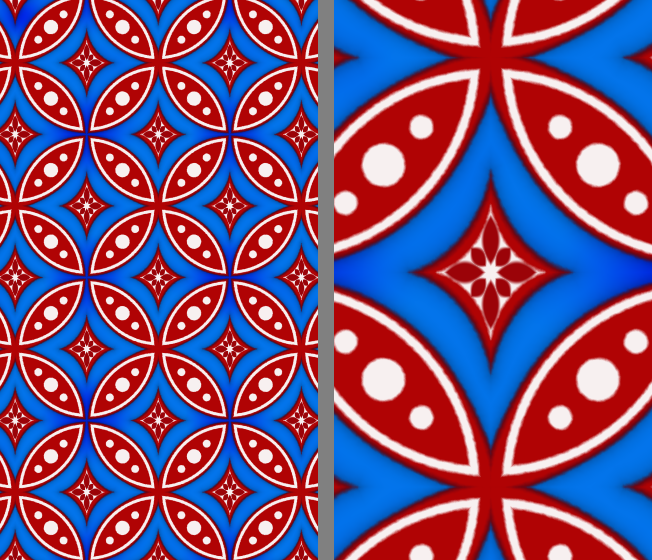
Left: the whole. Right: its middle third, enlarged.
This pattern is drawn by a Shadertoy shader. Its source:

```glsl
const float PERIOD = 0.4500;                 // repeat size, in canvas widths
const vec2  ORIGIN = vec2(0.4977, 0.2135);   // a red junction
const vec2  STAR_HALF = vec2(0.378, 0.470);  // star reach, in half periods
const float INNER_STAR = 0.66;
const float LEAF_INSET = 0.018;
const float BAND_OUTER = 0.052;
const float BAND_INNER = 0.094;
const float BIG_DOT = 0.100;
const float SMALL_DOT = 0.055;
const float DOT_STEP = 0.250;
const float SOFTNESS = 0.010;
const float ROUGHNESS = 0.0035;

const vec3 RED = vec3(0.69, 0.01, 0.015);
const vec3 DARK_RED = vec3(0.36, 0.02, 0.08);
const vec3 WHITE = vec3(0.97, 0.94, 0.94);
const vec3 LIGHT_BLUE = vec3(0.01, 0.46, 0.93);
const vec3 DEEP_BLUE = vec3(0.00, 0.14, 0.92);

float layeredSines(vec2 p) {
    float sum = 0.0, gain = 0.5;
    for (int i = 0; i < 4; i++) {
        sum += gain * sin(p.x + 1.7 * sin(p.y)) * cos(p.y - 0.8 * sin(p.x));
        p = mat2(1.5, 1.1, -1.1, 1.5) * p + 2.3;
        gain *= 0.55;
    }
    return sum;
}

float fill(float d, float blur) {
    return 1.0 - smoothstep(-blur, blur, d);
}

// Four-pointed star with concave arcs; s is folded and its tips lie at 1
float starDistance(vec2 s) {
    float arc = 1.362 - length(s - 1.323);
    return max(arc, (s.x + s.y - 1.0) * 0.7071);
}

float petal(vec2 p, float halfLength, float halfWidth) {
    float x = p.x / halfLength;
    return abs(p.y) - halfWidth * (1.0 - x * x);
}

// Solid red with a soft dark rim
vec3 rimmedRed(float d) {
    return mix(DARK_RED, RED, smoothstep(0.0, 0.035, -d));
}

vec3 background(vec2 uv, vec2 p) {
    float light = smoothstep(0.02, 0.72, length(p - 1.0));
    light += 0.22 * layeredSines(uv * 7.0);
    // Dark smear in the upper left corner
    vec2 smear = uv - vec2(0.07, iResolution.y / iResolution.x - 0.05);
    light -= 0.9 * exp(-dot(smear, smear) * 220.0);
    return mix(DEEP_BLUE, LIGHT_BLUE, clamp(light, 0.0, 1.0));
}

void mainImage(out vec4 fragColor, in vec2 fragCoord) {
    vec2 uv = fragCoord / iResolution.x;
    vec2 q = (uv - ORIGIN) * 2.0 / PERIOD;
    float blur = max(SOFTNESS, 1.4 / (PERIOD * iResolution.x));
    float rough = ROUGHNESS * layeredSines(uv * 260.0);

    // Fold into one quarter: red junction at 0, blue junction at 1
    vec2 p = abs(mod(q + 1.0, 2.0) - 1.0);
    vec3 color = background(uv, p);

    // Leaf: overlap of two unit circles, swelling where leaves join
    float lens = max(length(p - vec2(1.0, 0.0)), length(p - vec2(0.0, 1.0))) - 1.0;
    lens += rough;
    float leaf = lens + LEAF_INSET - 0.05 * exp(-12.0 * dot(p, p));

    // Star: centred on the two remaining corners of the quarter
    vec2 s = p.x > p.y ? vec2(1.0 - p.x, p.y) : vec2(p.x, 1.0 - p.y);
    vec2 t = s / STAR_HALF;
    float starScale = STAR_HALF.x;
    float star = starDistance(t) * starScale + rough;

    // Shadow and red bodies
    float body = min(leaf, star);
    color *= 1.0 - 0.30 * exp(-max(body, 0.0) * 35.0);
    color = mix(color, rimmedRed(body), fill(body, blur * 1.3));

    // White band inside the leaf
    float band = max(lens + BAND_OUTER, -(lens + BAND_INNER));
    color = mix(color, WHITE, fill(band, blur));

    // Three dots along the leaf
    vec2 axis = vec2(abs(p.x + p.y - 1.0), p.x - p.y) * 0.7071;
    float dots = min(length(axis) - BIG_DOT,
                     length(axis - vec2(DOT_STEP, 0.0)) - SMALL_DOT);
    color = mix(color, WHITE, fill(dots + rough, blur));

    // White inner star with an eight-petal flower
    float inner = starDistance(t / INNER_STAR) * INNER_STAR * starScale;
    color = mix(color, WHITE, fill(inner + rough, blur));
    vec2 straight = vec2(max(t.x, t.y) - 0.32, min(t.x, t.y));
    vec2 diagonal = vec2(t.x + t.y, t.y - t.x) * 0.7071 - vec2(0.215, 0.0);
    float flower = min(petal(straight, 0.24, 0.105), petal(diagonal, 0.125, 0.085));
    flower *= starScale;
    color = mix(color, mix(DARK_RED, RED, 0.75), fill(flower, blur));

    fragColor = vec4(color, 1.0);
}
```
